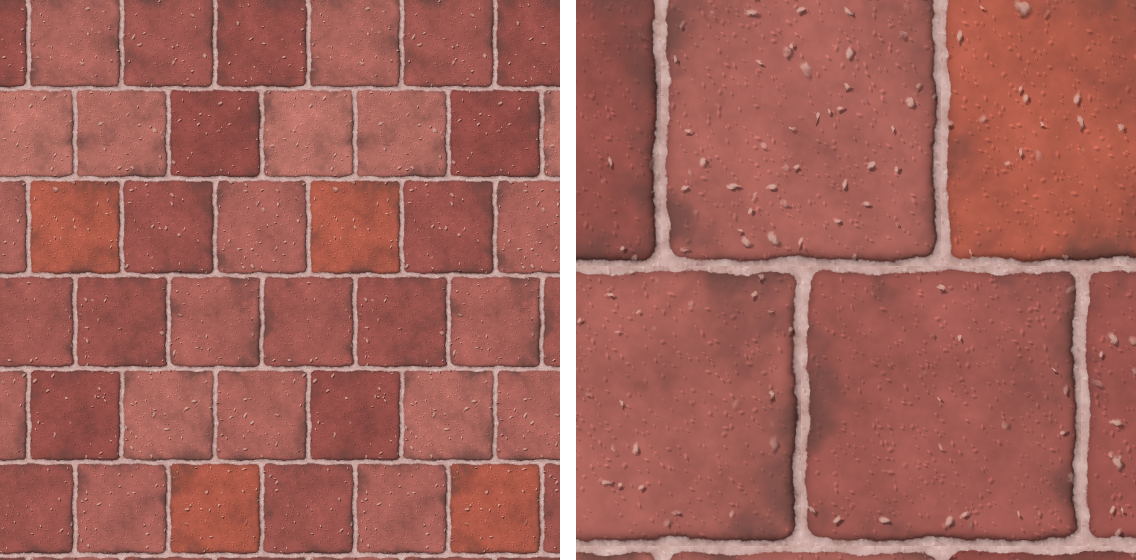
Left, the full canvas; right, a detail of the centre.
Reproduce this texture procedurally as a WebGL 2 fragment shader.

```glsl
#version 300 es
precision highp float;

uniform vec2 u_resolution;
out vec4 fragColor;

#define TILES 6.0
#define ROW_SHIFT 0.05
#define COL_SHIFT 0.305
#define COURSE_LIFT 0.035
#define JOINT 0.024
#define CORNER 0.045
#define WOBBLE 0.006
#define CHIP_SCALE 14.0
#define GRAIN_SCALE 36.0
#define MOTTLE 0.10

const vec3 DARK_CLAY = vec3(0.55, 0.28, 0.26);
const vec3 PALE_CLAY = vec3(0.71, 0.44, 0.40);
const vec3 WARM_TINT = vec3(0.05, -0.005, -0.04);
const vec3 SOOT = vec3(0.40, 0.28, 0.26);
const vec3 CHIP = vec3(0.87, 0.70, 0.65);
const vec3 GROUT_DARK = vec3(0.72, 0.55, 0.52);
const vec3 GROUT_LIGHT = vec3(0.90, 0.78, 0.76);

// Clay tone of three tiles per course, bottom course first
const float TONE[18] = float[18](
    0.60, 0.45, 0.30,  0.15, 0.80, 0.65,  0.28, 0.58, 0.42,
    0.50, 0.25, 0.62,  0.88, 0.12, 1.00,  0.70, 0.38, 0.20);

vec2 hash2(vec2 p) {
    vec3 q = fract(vec3(p.xyx) * vec3(0.1031, 0.1030, 0.0973));
    q += dot(q, q.yzx + 33.33);
    return fract((q.xx + q.yz) * q.zy);
}

// Layered sines, roughly -1 to 1
float mottle(vec2 p) {
    float sum = 0.0, amp = 0.5;
    for (int i = 0; i < 5; i++) {
        sum += amp * sin(p.x + 1.7 * sin(p.y)) * cos(0.8 * p.y + sin(p.x));
        p = mat2(1.5, 1.2, -1.2, 1.5) * p + 3.1;
        amp *= 0.65;
    }
    return sum;
}

// Cellular scatter of turned, stretched spots; density is the share of cells filled
float flecks(vec2 p, float density) {
    vec2 cell = floor(p);
    float cover = 0.0;
    for (int y = -1; y <= 1; y++)
    for (int x = -1; x <= 1; x++) {
        vec2 c = cell + vec2(x, y);
        vec2 place = hash2(c), kind = hash2(c + 41.0);
        float angle = 6.2832 * kind.x;
        vec2 axis = vec2(cos(angle), sin(angle));
        vec2 d = p - c - place;
        d = vec2(dot(d, axis), 1.9 * dot(d, vec2(-axis.y, axis.x)));
        float radius = 0.2 + 0.4 * place.x * place.y;
        float present = smoothstep(0.0, 0.12, density - kind.y);
        cover = max(cover, present * smoothstep(radius, 0.35 * radius, length(d)));
    }
    return cover;
}

float roundedBox(vec2 p, float halfSize, float radius) {
    vec2 e = abs(p) - halfSize + radius;
    return length(max(e, 0.0)) + min(max(e.x, e.y), 0.0) - radius;
}

void main() {
    vec2 grid = gl_FragCoord.xy / u_resolution * TILES;
    float aa = TILES / min(u_resolution.x, u_resolution.y);

    // Running bond; one course is laid slightly high, tiles recur every three
    float lift = grid.y - 4.08;
    grid.y -= ROW_SHIFT + COURSE_LIFT * exp(-6.0 * lift * lift);
    float row = mod(floor(grid.y), TILES);
    grid.x -= COL_SHIFT + 0.5 * mod(row + 1.0, 2.0);
    vec2 id = vec2(mod(floor(grid.x), 3.0), row);
    vec2 local = fract(grid) - 0.5;
    vec2 p = local + 3.0 + id * vec2(7.3, 5.7);

    // Uneven tile outline
    float cloud = mottle(p * 5.0);
    float rough = mottle(p * 27.0);
    vec2 q = local + WOBBLE * sin(p.yx * 13.0 + vec2(0.0, 2.0));
    float edge = roundedBox(q, 0.5 - JOINT, CORNER) + 0.009 * rough;

    // Fired clay with clouds and grain
    float tone = TONE[int(3.0 * row + id.x)];
    vec3 clay = mix(DARK_CLAY, PALE_CLAY, tone);
    clay += WARM_TINT * step(abs(3.0 * id.x + row - 3.0), 0.5);
    clay *= 1.0 + MOTTLE * cloud + 0.05 * rough;
    float grain = flecks(p * GRAIN_SCALE, 0.45);
    float grainShade = flecks(p * GRAIN_SCALE + vec2(-0.3, 0.35), 0.45);
    clay *= 1.0 + 0.16 * (grain - grainShade);

    // Soot gathers near the edges and in the darker clouds
    float rim = smoothstep(-0.16, 0.0, edge);
    float soot = rim * smoothstep(-0.2, 0.7, -cloud) + 0.25 * smoothstep(0.3, 0.8, -cloud);
    clay = mix(clay, SOOT, 0.55 * clamp(soot, 0.0, 1.0));

    // Pale chips with a shadow on one side
    float density = 0.17 + 0.24 * cloud + 0.08 * rim;
    vec2 chipPos = p * CHIP_SCALE + 0.18 * rough;
    float chips = flecks(chipPos, density);
    float chipShade = flecks(chipPos + vec2(-0.13, 0.17), density);
    clay *= 1.0 - 0.38 * chipShade;
    clay = mix(clay, CHIP, 0.75 * chips);

    // Sandy grout, shadowed along the right and lower tile edges
    float sand = 0.5 + 0.35 * rough + 0.3 * (grain - grainShade);
    vec3 grout = mix(GROUT_DARK, GROUT_LIGHT, clamp(sand, 0.0, 1.0));
    vec3 color = mix(clay, grout, smoothstep(-aa, aa, edge));
    float side = smoothstep(-0.2, 0.4, local.x - local.y);
    float crease = exp(-abs(edge + 0.004) / 0.013);
    color *= 1.0 - crease * (0.12 + 0.36 * side);

    fragColor = vec4(color, 1.0);
}
```
